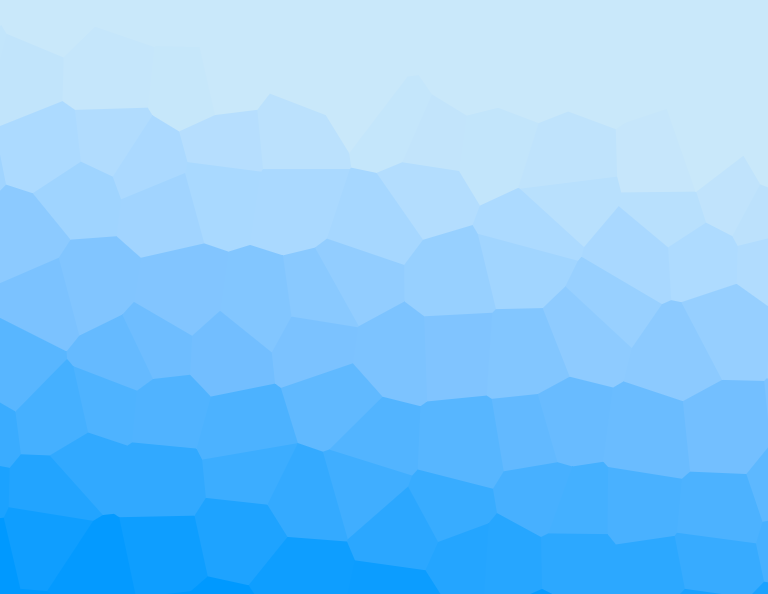
Reproduce this background procedurally as a WebGL 2 fragment shader.

```glsl
#version 300 es
precision highp float;
// Flat irregular crystal cells shading from deep blue at lower left to pale sky at the top.

uniform vec2 u_resolution;
out vec4 fragColor;

const float CELLS_PER_HEIGHT = 8.6;
const float JITTER = 0.82;
const float TILT = 0.17;

const vec3 DEEP_BLUE = vec3(0.00, 0.60, 1.00);
const vec3 MID_BLUE  = vec3(0.47, 0.755, 1.00);
const vec3 SOFT_BLUE = vec3(0.68, 0.857, 1.00);
const vec3 PALE_SKY  = vec3(0.79, 0.91, 0.98);

vec2 hash2(vec2 p) {
    vec3 q = fract(p.xyx * vec3(0.1031, 0.1030, 0.0973));
    q += dot(q, q.yzx + 33.33);
    return fract((q.xx + q.yz) * q.zy);
}

// Centre of the crystal that belongs to one grid square.
vec2 seedPoint(vec2 square, float jitter) {
    return square + 0.5 + jitter * (hash2(square + 17.0) - 0.5);
}

float ramp(float from, float to, float x) {
    return clamp((x - from) / (to - from), 0.0, 1.0);
}

// Tilted gradient, sampled in units of the canvas height.
vec3 skyGradient(vec2 p, float tilt) {
    float level = p.y + tilt * p.x;
    vec3 color = mix(DEEP_BLUE, MID_BLUE, ramp(0.06, 0.50, level));
    color = mix(color, SOFT_BLUE, ramp(0.50, 0.77, level));
    return mix(color, PALE_SKY, ramp(0.77, 0.93, level));
}

// Finds the nearest and second nearest seeds; returns the distance to their border.
float crystalEdge(vec2 p, float jitter, out vec2 nearest, out vec2 second) {
    vec2 base = floor(p);
    float d1 = 1e5;
    float d2 = 1e5;
    nearest = p;
    second = p;
    for (int y = -2; y <= 2; y++) {
        for (int x = -2; x <= 2; x++) {
            vec2 seed = seedPoint(base + vec2(x, y), jitter);
            vec2 offset = seed - p;
            float d = dot(offset, offset);
            if (d < d1) {
                d2 = d1;
                second = nearest;
                d1 = d;
                nearest = seed;
            } else if (d < d2) {
                d2 = d;
                second = seed;
            }
        }
    }
    return (d2 - d1) / (2.0 * max(distance(nearest, second), 1e-4));
}

void main() {
    vec2 p = gl_FragCoord.xy / u_resolution.y;
    float pixel = CELLS_PER_HEIGHT / u_resolution.y;

    vec2 nearest;
    vec2 second;
    float edge = crystalEdge(p * CELLS_PER_HEIGHT, JITTER, nearest, second);

    // Each crystal takes one colour; neighbours blend across a single pixel.
    vec3 own = skyGradient(nearest / CELLS_PER_HEIGHT, TILT);
    vec3 neighbour = skyGradient(second / CELLS_PER_HEIGHT, TILT);
    float coverage = clamp(0.5 + edge / pixel, 0.0, 1.0);
    fragColor = vec4(mix(neighbour, own, coverage), 1.0);
}
```
